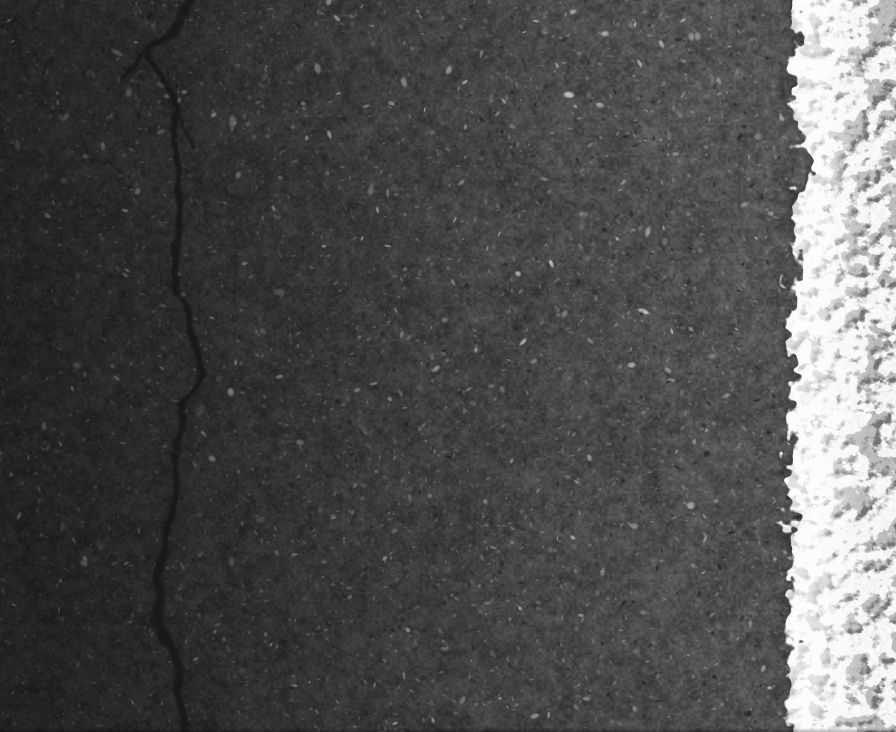
This texture is drawn by a Shadertoy shader. Its source:

```glsl
// Worn asphalt under soft light, with a wandering crack on the left and a
// chipped white road line on the right. Stone flecks are scattered ellipses
// in jittered cells; the crack is a noise-warped polyline distance.

float hash(vec2 p) {
    vec3 q = fract(vec3(p.xyx) * 0.1031);
    q += dot(q, q.yzx + 33.33);
    return fract((q.x + q.y) * q.z);
}

float noise(vec2 p) {
    vec2 i = floor(p), f = fract(p);
    f = f * f * (3.0 - 2.0 * f);
    return mix(mix(hash(i), hash(i + vec2(1, 0)), f.x),
               mix(hash(i + vec2(0, 1)), hash(i + vec2(1, 1)), f.x), f.y);
}

float fbm(vec2 p) {
    float sum = 0.0, amp = 0.53;
    for (int i = 0; i < 4; i++) {
        sum += amp * noise(p);
        p = mat2(1.6, 1.2, -1.2, 1.6) * p + 7.3;
        amp *= 0.5;
    }
    return sum;
}

// Scattered, randomly turned ellipses; brightness falls off to rare bright ones
float flecks(vec2 p, float cells, float density, float rarity) {
    vec2 q = p * cells, id = floor(q);
    float light = 0.0;
    for (int j = -1; j <= 1; j++)
    for (int i = -1; i <= 1; i++) {
        vec2 c = id + vec2(i, j);
        float pick = hash(c + cells);
        if (pick > density) continue;
        vec2 d = q - c - vec2(hash(c + 17.1), hash(c + 43.7));
        float a = 6.283 * hash(c + 71.9);
        d = mat2(cos(a), -sin(a), sin(a), cos(a)) * d;
        d.y *= 1.2 + 1.6 * hash(c + 5.3);
        float size = mix(0.22, 0.5, hash(c + 91.3));
        float shape = 1.0 - smoothstep(size * 0.35, size, length(d));
        light = max(light, shape * pow(hash(c + 29.5), rarity));
    }
    return light;
}

float segment(vec2 p, vec2 a, vec2 b) {
    vec2 d = b - a;
    return length(p - a - d * clamp(dot(p - a, d) / dot(d, d), 0.0, 1.0));
}

float crack(vec2 p) {
    vec2 path[18] = vec2[18](
        vec2(.264, 1.01), vec2(.236, .955), vec2(.200, .933), vec2(.220, .896),
        vec2(.243, .848), vec2(.240, .792), vec2(.244, .696), vec2(.240, .601),
        vec2(.264, .553), vec2(.278, .489), vec2(.252, .449), vec2(.244, .385),
        vec2(.236, .313), vec2(.219, .233), vec2(.217, .153), vec2(.240, .105),
        vec2(.246, .042), vec2(.256, -.01));
    vec2 w = p + 0.016 * (vec2(fbm(p * 38.0), fbm(p * 38.0 + 50.0)) - 0.5);
    float d = 1.0;
    for (int i = 0; i < 17; i++) d = min(d, segment(w, path[i], path[i + 1]));
    // Side branches are thinner
    d = min(d, segment(w, vec2(.200, .933), vec2(.164, .890)) + 0.002);
    d = min(d, segment(w, vec2(.243, .848), vec2(.268, .800)) + 0.002);
    // Wider at the top and in the lower bend
    float width = 0.0035 + 0.004 * smoothstep(0.91, 1.0, p.y)
                + 0.004 * exp(-pow((p.y - 0.14) / 0.07, 2.0))
                + 0.003 * (noise(p * 45.0) - 0.5);
    return 0.8 * (1.0 - smoothstep(width * 0.5, width + 0.004, d))
         + 0.2 * exp(-d * 70.0);
}

float asphalt(vec2 p) {
    float base = 0.133 + 0.195 * smoothstep(-0.1, 1.15, p.x);
    base *= mix(0.95, 1.04, p.y);
    // Broad mottling, coarse grit and fine grain
    float grit = 0.22 * (fbm(p * 18.0) - 0.5) + 0.46 * (fbm(p * 85.0) - 0.5)
               + 0.28 * (noise(p * 290.0) - 0.5);
    float v = base * (1.0 + grit);
    float lit = 0.55 + 0.45 * smoothstep(0.0, 0.6, p.x);
    v += lit * (0.16 * flecks(p, 95.0, 0.55, 2.0)
              + 0.33 * flecks(p + 3.7, 62.0, 0.30, 4.0)
              + 0.45 * flecks(p + 8.1, 40.0, 0.12, 5.0) * smoothstep(0.1, 0.9, p.y + 0.25));
    // Dark pits, deeper toward the line
    v *= 1.0 - 0.38 * flecks(p + 5.9, 70.0, 0.35, 1.5) * (0.5 + 0.6 * p.x);
    return mix(v, 0.085, clamp(crack(p), 0.0, 1.0) * 0.85);
}

float paint(vec2 p) {
    // Chips in the coating, denser toward the right, with lit and shaded rims
    vec2 q = p * vec2(62.0, 70.0);
    float relief = fbm(q), slope = relief - fbm(q + vec2(0.35, -0.35));
    float worn = smoothstep(1.10, 1.20, p.x);
    float chip = smoothstep(0.50, 0.60, relief + 0.09 * worn - 0.06);
    float v = 0.99 - chip * (0.10 + 0.13 * worn);
    v -= (0.25 + 0.75 * worn) * 1.5 * max(slope - 0.035, 0.0);
    return clamp(v - 0.05 * worn * noise(p * 250.0), 0.45, 0.99);
}

void mainImage(out vec4 fragColor, in vec2 fragCoord) {
    vec2 p = fragCoord / iResolution.y;
    // Ragged boundary of the line, with a stone bitten out near the top
    float edge = 1.078 + 0.010 * p.y + 0.045 * (fbm(p * 34.0) - 0.5)
               + 0.022 * (noise(p * 105.0) - 0.5);
    vec2 bite = (p - vec2(1.100, 0.773)) / vec2(0.017, 0.036);
    edge += 0.035 * exp(-dot(bite, bite) * 1.2);
    float line = smoothstep(-0.003, 0.003, p.x - edge);
    float ground = asphalt(p);
    // Shaded gaps beside the coating
    ground *= 1.0 - 0.3 * smoothstep(-0.022, 0.0, p.x - edge) * noise(p * 70.0);
    float v = mix(ground, paint(p), line);
    v *= mix(0.75, 1.0, smoothstep(0.0, 0.006, p.y));
    fragColor = vec4(vec3(clamp(v, 0.0, 1.0)), 1.0);
}
```
